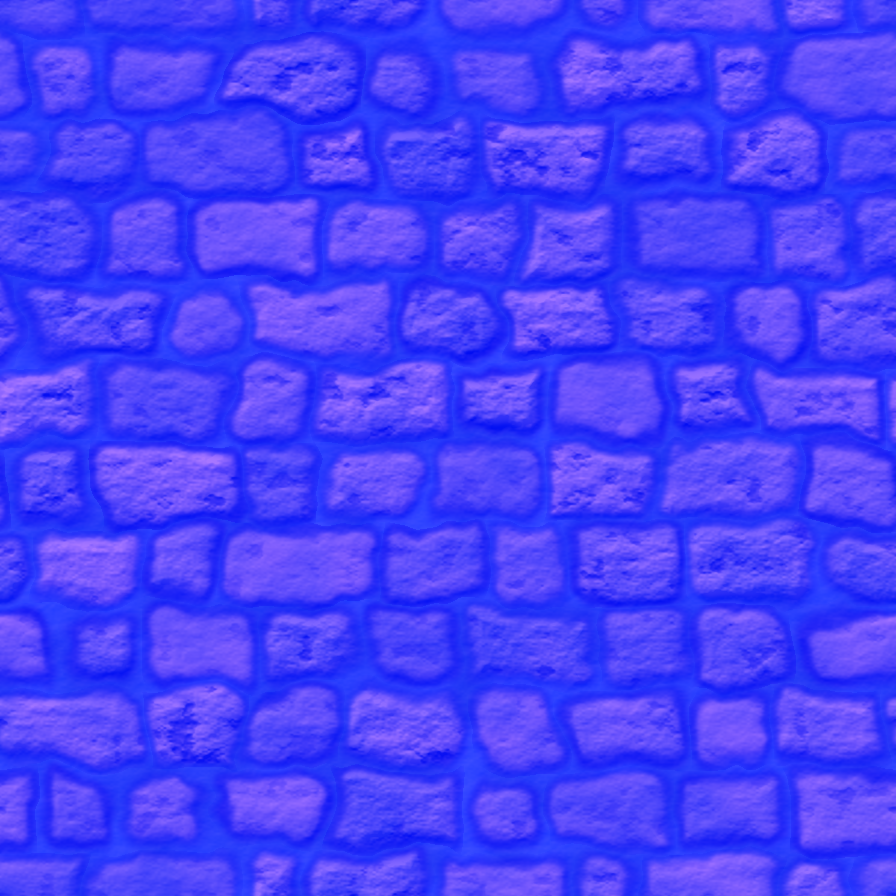
A WebGL 2 fragment shader for this texture map:

```glsl
#version 300 es
precision highp float;

uniform vec2 u_resolution;
out vec4 fragColor;

// Layout, in canvas units
const float ROWS = 11.0;
const float COLUMNS = 8.0;
const float ROW_OFFSET = 0.43;
const float WIDTH_JITTER = 0.5;
const float MIN_INSET = 0.004;
const float MAX_INSET = 0.012;
const float CORNER_RADIUS = 0.02;
const float OUTLINE_WARP = 0.022;
const float CREVICE_WIDTH = 0.0075;

// Surface relief
const vec2 GRAIN_FREQUENCY = vec2(38.0, 52.0);
const float DOME_HEIGHT = 0.28;
const float SLOPE_STEP = 0.0025;
const float SLOPE_GAIN = 13.0;
const vec2 LIGHT_DIRECTION = vec2(-0.45, 0.9);

// Colours
const vec3 CREVICE = vec3(0.11, 0.11, 0.96);
const vec3 MORTAR = vec3(0.17, 0.25, 0.99);
const vec3 STONE_BLUE = vec3(0.27, 0.26, 0.98);
const vec3 STONE_VIOLET = vec3(0.48, 0.35, 0.99);
const vec3 LIGHT_TINT = vec3(0.10, 0.065, 0.01);

float hash(vec2 p) {
    vec3 q = fract(p.xyx * vec3(0.1031, 0.1030, 0.0973));
    q += dot(q, q.yzx + 33.33);
    return fract((q.x + q.y) * q.z);
}

// Value noise that wraps at the canvas edges
float noise(vec2 p, vec2 frequency) {
    p *= frequency;
    vec2 cell = floor(p);
    vec2 f = p - cell;
    f = f * f * (3.0 - 2.0 * f);
    vec2 a = mod(cell, frequency);
    vec2 b = mod(cell + 1.0, frequency);
    float low = mix(hash(a), hash(vec2(b.x, a.y)), f.x);
    float high = mix(hash(vec2(a.x, b.y)), hash(b), f.x);
    return mix(low, high, f.y);
}

float fbm(vec2 p, vec2 frequency) {
    float sum = 0.0;
    float weight = 0.5;
    for (int i = 0; i < 4; i++) {
        sum += weight * noise(p, frequency);
        frequency *= 2.0;
        weight *= 0.55;
    }
    return sum / 1.01;
}

// Uneven joint between neighbouring stones of a row
float jointAt(float column, float row) {
    return column + WIDTH_JITTER * (hash(vec2(mod(column, COLUMNS) + 17.0, row)) - 0.5);
}

// x: distance inside the stone, yz: stone identity
vec3 stoneAt(vec2 p) {
    vec2 bend = vec2(noise(p + 0.37, vec2(19.0)), noise(p + 0.71, vec2(17.0))) - 0.5;
    vec2 chip = vec2(noise(p, vec2(53.0)), noise(p + 0.5, vec2(59.0))) - 0.5;
    p += OUTLINE_WARP * (bend + 0.35 * chip);

    float y = p.y * ROWS + ROW_OFFSET;
    float row = floor(y);
    float rowId = mod(row, ROWS);
    float x = p.x * COLUMNS + hash(vec2(rowId, 5.0)) + 0.5 * rowId;
    float column = floor(x);
    if (x < jointAt(column, rowId)) column -= 1.0;
    else if (x > jointAt(column + 1.0, rowId)) column += 1.0;
    float left = jointAt(column, rowId);
    float right = jointAt(column + 1.0, rowId);
    vec2 id = vec2(mod(column, COLUMNS), rowId);

    // Rounded box shrunk by a different amount per stone
    float shrink = hash(id + 41.0);
    float inset = mix(MIN_INSET, MAX_INSET, shrink * shrink);
    vec2 halfSize = vec2((right - left) / COLUMNS, 1.0 / ROWS) * 0.5 - inset;
    vec2 local = vec2((x - 0.5 * (left + right)) / COLUMNS, (y - row - 0.5) / ROWS);
    float radius = CORNER_RADIUS * mix(0.5, 1.3, hash(id + 67.0));
    vec2 q = abs(local) - halfSize + radius;
    float d = length(max(q, 0.0)) + min(max(q.x, q.y), 0.0) - radius;
    return vec3(-d, id);
}

float roughness(vec2 id) {
    return mix(0.4, 1.15, hash(id + 83.0));
}

float relief(vec2 p) {
    vec3 stone = stoneAt(p);
    float body = smoothstep(-0.004, 0.02, stone.x);
    float grain = fbm(p, GRAIN_FREQUENCY);
    return DOME_HEIGHT * body + grain * mix(0.35, roughness(stone.yz), body);
}

void main() {
    vec2 p = gl_FragCoord.xy / u_resolution;
    vec3 stone = stoneAt(p);
    float body = smoothstep(-0.003, 0.008, stone.x);

    // Stone tone with mottling
    float mottle = noise(p, vec2(23.0, 29.0)) - 0.5;
    float tone = mix(0.15, 0.85, hash(stone.yz + 11.0)) + 0.6 * mottle;
    vec3 face = mix(STONE_BLUE, STONE_VIOLET, clamp(tone, 0.0, 1.0));
    vec3 colour = mix(MORTAR + 0.06 * mottle, face, body);

    // Dark outline, fainter around worn stones
    float ring = exp(-pow(stone.x / CREVICE_WIDTH, 2.0));
    float wear = mix(0.45, 1.0, hash(stone.yz + 29.0));
    colour = mix(colour, CREVICE, ring * wear * mix(0.6, 1.0, noise(p, vec2(31.0))));

    // Pits in the rough faces
    float pit = 1.0 - smoothstep(0.24, 0.4, fbm(p, GRAIN_FREQUENCY));
    colour = mix(colour, CREVICE, 0.65 * pit * body * roughness(stone.yz));

    // Slope shading
    float height = relief(p);
    vec2 slope = vec2(relief(p + vec2(SLOPE_STEP, 0.0)), relief(p + vec2(0.0, SLOPE_STEP))) - height;
    float light = clamp(-dot(slope, LIGHT_DIRECTION) * SLOPE_GAIN, -1.6, 1.8);
    colour += LIGHT_TINT * light * mix(0.6, 1.0, body);

    fragColor = vec4(clamp(colour, 0.0, 1.0), 1.0);
}
```
